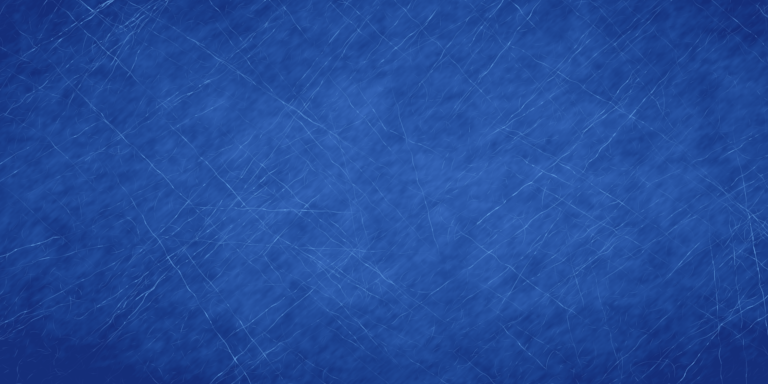
Write a WebGL 2 fragment shader that draws this texture.

```glsl
#version 300 es
precision highp float;

uniform vec2 u_resolution;
out vec4 fragColor;

float hash(vec2 p) {
  vec3 q = fract(p.xyx * 0.1031);
  q += dot(q, q.yzx + 33.33);
  return fract((q.x + q.y) * q.z);
}

vec4 hash4(float n) {
  vec4 q = fract(n * vec4(0.1031, 0.1030, 0.0973, 0.1099));
  q += dot(q, q.wzxy + 33.33);
  return fract((q.xxyz + q.yzzw) * q.zywx);
}

float noise(vec2 p) {
  vec2 cell = floor(p), f = fract(p);
  f = f * f * (3.0 - 2.0 * f);
  return mix(mix(hash(cell), hash(cell + vec2(1, 0)), f.x),
             mix(hash(cell + vec2(0, 1)), hash(cell + vec2(1, 1)), f.x), f.y);
}

float fbm(vec2 p) {
  float sum = 0.0, amp = 0.5;
  for (int i = 0; i < 5; i++) {
    sum += amp * noise(p);
    p = mat2(1.6, 1.2, -1.2, 1.6) * p + 7.3;
    amp *= 0.55;
  }
  return sum;
}

vec2 rotate(vec2 p, float angle) {
  float c = cos(angle), s = sin(angle);
  return vec2(c * p.x + s * p.y, c * p.y - s * p.x);
}

float line(float across, float width, float px) {
  return 1.0 - smoothstep(width - 0.6 * px, width + 0.6 * px, abs(across));
}

// Long scratches in loose parallel bundles, broken into dashes and specks
float scratches(vec2 p, float px) {
  float light = 0.0;
  for (int i = 0; i < 260; i++) {
    float id = float(i);
    vec4 bundle = hash4(floor(id / 3.0) + 11.0);
    vec4 own = hash4(id + 301.0);
    float angle = bundle.z < 0.5 ? 0.74 : bundle.z < 0.85 ? -0.72 : 3.0 * bundle.w;
    angle += 0.5 * (bundle.w - 0.5) + 0.14 * (own.z - 0.5);
    vec2 center = bundle.xy * vec2(2.0, 1.0) + 0.26 * (own.xy - 0.5);
    vec2 q = rotate(p - center, angle);
    q.y += 0.15 * (own.x - 0.5) * q.x * q.x;
    float reach = mix(0.1, 0.5, own.w * own.w);
    if (abs(q.y) > 0.02 || abs(q.x) > reach) continue;

    float fade = 1.0 - smoothstep(0.3, 1.0, abs(q.x) / reach);
    float wear = smoothstep(0.3, 0.8, noise(vec2(q.x * 30.0, id * 5.7)));
    float specks = smoothstep(0.62, 0.85, noise(vec2(q.x * 110.0, id * 3.1)));
    float strength = mix(0.12, 0.5, own.y * own.y);
    float wobble = 0.006 * (noise(vec2(q.x * 40.0, id)) - 0.5);
    light += line(q.y + wobble, 0.0014, px) * fade * strength * (0.3 + 0.8 * wear + 1.3 * specks);
  }
  return light;
}

// Short curved fibres, one in each cell of a jittered grid
float fibres(vec2 p, float size, float seed, float px) {
  vec2 base = floor(p / size);
  float light = 0.0;
  for (int y = -1; y <= 1; y++)
    for (int x = -1; x <= 1; x++) {
      vec2 cell = base + vec2(x, y);
      vec4 r = hash4(hash(cell + seed) * 917.0 + seed);
      float angle = r.z < 0.5 ? 0.3 + r.w : 3.14 * r.w;
      vec2 q = rotate(p - (cell + r.xy) * size, angle);
      q.y += (r.x - 0.5) * 2.0 * q.x * q.x / size;
      float fade = 1.0 - smoothstep(0.2, 0.75, abs(q.x) / size);
      float broken = smoothstep(0.25, 0.75, noise(vec2(q.x * 90.0, r.y * 60.0)));
      light += line(q.y, 0.0014, px) * fade * broken * r.y;
    }
  return light;
}

void main() {
  float px = 1.0 / u_resolution.y;
  vec2 uv = gl_FragCoord.xy / u_resolution;
  vec2 p = gl_FragCoord.xy * px;

  // Vignette
  vec2 off = uv - vec2(0.53, 0.55);
  float tone = 0.68 - 1.65 * dot(off, off);

  // Mottled hide, stretched along the main diagonal
  vec2 grain = rotate(p, 0.5) * vec2(11.0, 19.0) + 20.0;
  vec2 warp = vec2(noise(p * 9.0), noise(p * 9.0 + 31.0));
  tone += 0.40 * (fbm(grain + warp) - 0.47);
  tone += 0.24 * (fbm(p * 3.0 + 5.0) - 0.47);

  // Fine pebbling and brushed streaks
  tone += 0.17 * (noise(rotate(p, 0.5) * vec2(38.0, 64.0) + 2.0 * warp) - 0.5);
  tone += 0.14 * (noise(rotate(p, 0.7) * vec2(80.0, 125.0) + 9.0) - 0.5);
  tone += 0.11 * (noise(rotate(p, 0.74) * vec2(40.0, 200.0)) - 0.5);

  // Surface wear, gathered in patches
  float patches = smoothstep(0.25, 0.7, fbm(p * 4.0 + 70.0));
  float wear = scratches(p, px) * (0.6 + 0.5 * patches);
  wear += (0.32 * fibres(p, 0.085, 3.0, px) + 0.26 * fibres(p, 0.05, 19.0, px)
         + 0.2 * fibres(p, 0.03, 43.0, px)) * (0.25 + 0.75 * patches);

  tone = clamp(tone, 0.0, 1.2);
  vec3 color = vec3(0.08, 0.18, 0.48) + vec3(0.15, 0.24, 0.27) * vec3(pow(tone, 1.5), tone, tone);
  color = mix(color, vec3(0.47, 0.72, 0.95), 0.75 * (1.0 - exp(-1.1 * wear)));
  fragColor = vec4(color, 1.0);
}
```
